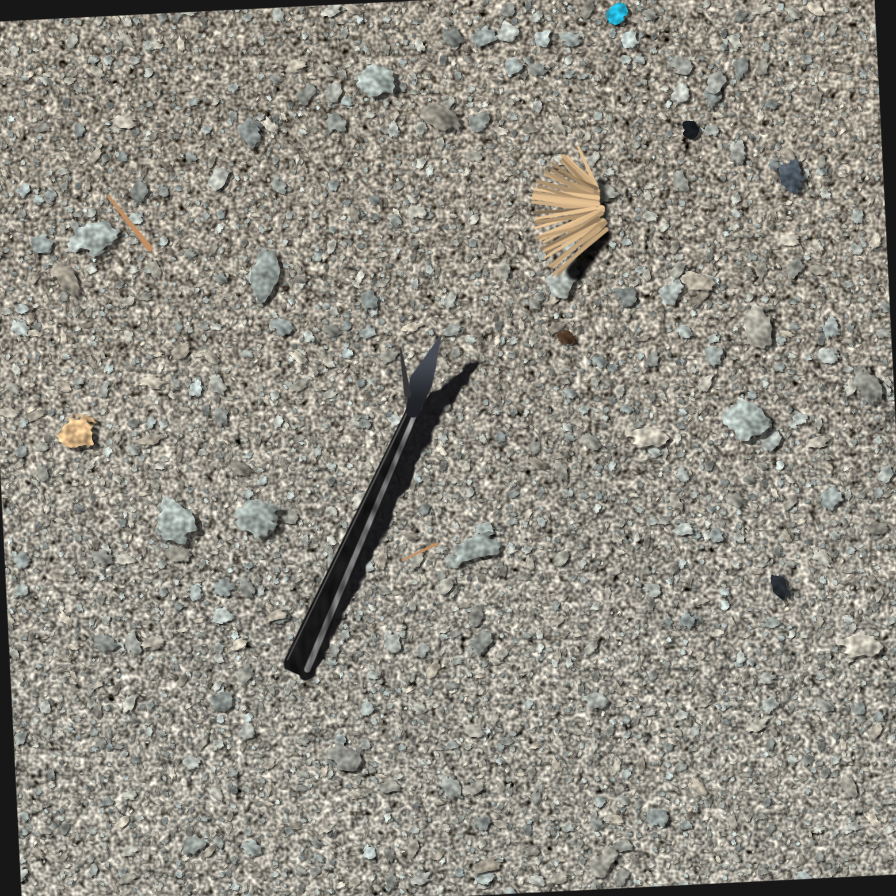
A three.js fragment shader for this texture:

```glsl
// Sunlit asphalt, slightly turned on black, with a snapped black fork, a straw
// tuft and litter. Gradient noise gives the grain, jittered cells scatter the
// stones, and tapered strokes draw the rest.
varying vec2 vUv;

const vec2 SHADE = vec2(0.85, -0.53); // where shadows fall

float hash(vec2 p) {
  return fract(sin(dot(p, vec2(127.1, 311.7))) * 43758.55);
}

float corner(vec2 cell, vec2 offset) {
  float a = 6.2832 * hash(cell);
  return dot(vec2(cos(a), sin(a)), offset);
}

float noise(vec2 p) {
  vec2 i = floor(p), f = fract(p), e = vec2(1.0, 0.0);
  vec2 u = f * f * f * (f * (f * 6.0 - 15.0) + 10.0);
  float low = mix(corner(i, f), corner(i + e, f - e), u.x);
  float high = mix(corner(i + e.yx, f - e.yx), corner(i + 1.0, f - 1.0), u.x);
  return mix(low, high, u.y);
}

float cover(float d, float soft) {
  return 1.0 - smoothstep(-soft, soft, d);
}

vec3 paint(vec3 base, vec3 ink, float d) {
  return mix(base, ink, cover(d, 0.0011));
}

// Distance to a stroke whose radius runs from ra to rb
float taper(vec2 p, vec2 a, vec2 b, float ra, float rb) {
  vec2 ab = b - a;
  float t = clamp(dot(p - a, ab) / dot(ab, ab), 0.0, 1.0);
  return length(p - a - ab * t) - mix(ra, rb, t);
}

float stoneShape(vec2 p, vec2 radii, float angle) {
  float c = cos(angle), s = sin(angle);
  vec2 q = vec2(c * p.x + s * p.y, c * p.y - s * p.x) / radii;
  float rough = 0.55 * noise(q * 1.2 + angle * 9.0) + 0.25 * noise(q * 3.1 + angle);
  return (length(q) - 1.0 + rough) * min(radii.x, radii.y);
}

// A lit stone and its cast shadow; p is measured from its centre
vec3 stone(vec3 base, vec2 p, vec2 radii, float angle, vec3 tint) {
  float r = min(radii.x, radii.y);
  if (length(p) > 2.2 * max(radii.x, radii.y)) return base;
  base *= 1.0 - 0.62 * cover(stoneShape(p - SHADE * r * 0.45, radii, angle), 0.002);
  float grain = 0.36 * noise(p * 190.0 + angle) + 0.36 * noise(p * 75.0 + angle);
  float facing = clamp(-dot(p, SHADE) / r, -1.0, 1.0);
  return paint(base, tint * (1.0 + grain + 0.13 * facing), stoneShape(p, radii, angle));
}

vec3 scatter(vec3 base, vec2 p, float cells, float chance) {
  for (int n = 0; n < 9; n++) {
    vec2 id = floor(p * cells) + vec2(mod(float(n), 3.0), floor(float(n) / 3.0)) - 1.0;
    float pick = hash(id + cells), h = hash(id + 17.3), k = hash(id + 41.9);
    if (pick > chance) continue;
    vec2 centre = (id + 0.2 + 0.6 * vec2(h, k)) / cells;
    vec2 radii = mix(0.15, 0.32, k * k) * vec2(1.3, mix(0.6, 1.1, h)) / cells;
    vec3 tint = mix(vec3(0.67, 0.64, 0.58), vec3(0.60, 0.64, 0.63), h);
    base = stone(base, p - centre, radii, 6.28 * pick / chance, tint * mix(0.8, 1.22, hash(id + 73.1)));
  }
  return base;
}

vec3 asphalt(vec2 p) {
  float relief = 0.24 * noise(p * 62.0) + 0.34 * noise(p * 125.0) + 0.46 * noise(p * 235.0);
  float pits = smoothstep(0.18, 0.5, noise(p * 92.0 + 31.0));
  vec3 tone = mix(vec3(0.64, 0.625, 0.585), vec3(0.62, 0.59, 0.54), smoothstep(0.2, 0.9, p.y));
  vec3 c = tone * (1.0 + 0.1 * noise(p * 5.0)) + relief * vec3(1.0, 0.98, 0.92) - 0.26 * pits;
  c = scatter(c, p, 112.0, 0.6);
  c = scatter(c, p, 64.0, 0.5);
  c = scatter(c, p, 31.0, 0.42);
  return scatter(c, p, 17.0, 0.08);
}

vec3 addLitter(vec3 c, vec2 p) {
  vec3 pale = vec3(0.66, 0.70, 0.68), slate = vec3(0.30, 0.34, 0.38), wood = vec3(0.76, 0.56, 0.39);
  // Larger stones
  c = stone(c, p - vec2(0.195, 0.420), vec2(0.022), 0.4, pale);
  c = stone(c, p - vec2(0.288, 0.424), vec2(0.022), 1.9, pale * 0.9);
  c = stone(c, p - vec2(0.419, 0.911), vec2(0.021, 0.018), 2.6, pale);
  c = stone(c, p - vec2(0.105, 0.735), vec2(0.027, 0.017), 0.1, pale);
  c = stone(c, p - vec2(0.296, 0.692), vec2(0.031, 0.014), 1.4, pale * 0.85);
  c = stone(c, p - vec2(0.833, 0.532), vec2(0.024, 0.019), 2.9, pale);
  c = stone(c, p - vec2(0.531, 0.388), vec2(0.028, 0.014), 0.3, pale * 0.9);
  c = stone(c, p - vec2(0.884, 0.804), vec2(0.018, 0.013), 1.8, slate);
  c = stone(c, p - vec2(0.771, 0.855), vec2(0.010), 0.8, slate * 0.3);
  // Coloured chips and twigs
  c = stone(c, p - vec2(0.085, 0.517), vec2(0.020, 0.019), 0.2, vec3(0.86, 0.72, 0.54));
  c = stone(c, p - vec2(0.690, 0.984), vec2(0.013, 0.011), 0.7, vec3(0.14, 0.67, 0.80));
  c = stone(c, p - vec2(0.632, 0.623), vec2(0.010, 0.007), 2.8, wood * 0.4);
  c = stone(c, p - vec2(0.870, 0.346), vec2(0.015, 0.009), 2.1, slate * 0.5);
  c = paint(c, wood, taper(p, vec2(0.121, 0.781), vec2(0.167, 0.723), 0.0015, 0.0034));
  return paint(c, wood, taper(p, vec2(0.449, 0.375), vec2(0.488, 0.393), 0.001, 0.0018));
}

vec3 addStraw(vec3 c, vec2 p) {
  c *= 1.0 - 0.88 * cover(taper(p, vec2(0.642, 0.697), vec2(0.673, 0.737), 0.010, 0.009), 0.004);
  c *= 1.0 - 0.7 * cover(taper(p, vec2(0.673, 0.740), vec2(0.671, 0.795), 0.007, 0.005), 0.004);
  for (int i = 0; i < 44; i++) {
    float t = float(i) / 43.0, h = hash(vec2(t, 3.7)), k = hash(vec2(h, 8.0));
    vec2 root = mix(vec2(0.662, 0.795), vec2(0.671, 0.747), t) + 0.012 * (vec2(k, h) - 0.5);
    float angle = mix(2.15, 3.98, t) + 0.5 * (h - 0.5);
    float reach = mix(0.043, 0.070, smoothstep(0.0, 0.5, t)) + 0.016 * (k - 0.4);
    vec3 straw = vec3(0.84, 0.71, 0.54) * mix(0.6, 1.15, hash(vec2(h, 5.0)));
    c = paint(c, straw, taper(p, root, root + reach * vec2(cos(angle), sin(angle)), 0.0026, 0.0014));
  }
  return c;
}

vec3 addFork(vec3 c, vec2 p) {
  vec2 neck = vec2(0.461, 0.542), crown = vec2(0.470, 0.574), bend = vec2(0.483, 0.546);
  float shade = min(taper(p, vec2(0.343, 0.252), bend, 0.010, 0.013), taper(p, bend, vec2(0.533, 0.594), 0.013, 0.004));
  c = mix(c, vec3(0.07, 0.07, 0.08), 0.94 * cover(shade + 0.006 * noise(p * 80.0), 0.002));
  // Square-ended handle, bright ridge and lit rim
  float gloss = noise(p * vec2(110.0, 45.0));
  float handle = max(taper(p, vec2(0.335, 0.259), neck, 0.018, 0.0075), dot(vec2(0.333, 0.247) - p, vec2(0.4, 0.915)));
  c = paint(c, vec3(0.09) + 0.07 * gloss, handle);
  c = paint(c, vec3(0.44) + 0.4 * gloss, taper(p, vec2(0.343, 0.253), vec2(0.465, 0.542), 0.0036, 0.0026));
  c = paint(c, vec3(0.34), taper(p, vec2(0.321, 0.264), vec2(0.455, 0.541), 0.0007, 0.001));
  // Broad blade and thin tine
  float head = min(taper(p, neck, crown, 0.008, 0.013), taper(p, crown, vec2(0.492, 0.625), 0.013, 0.001));
  c = paint(c, vec3(0.28, 0.30, 0.34) * mix(0.45, 1.0, smoothstep(0.545, 0.605, p.y)), head);
  return paint(c, vec3(0.22), taper(p, vec2(0.455, 0.560), vec2(0.447, 0.611), 0.004, 0.001));
}

void main() {
  vec3 c = addFork(addStraw(addLitter(asphalt(vUv), vUv), vUv), vUv);
  // Turned square frame
  vec2 q = vUv - 0.5;
  vec2 turned = abs(q + 0.05 * vec2(q.y, -q.x));
  float frame = max(turned.x, turned.y) - 0.501;
  gl_FragColor = vec4(clamp(mix(vec3(0.09), c, cover(frame, 0.001)), 0.0, 1.0), 1.0);
}
```
